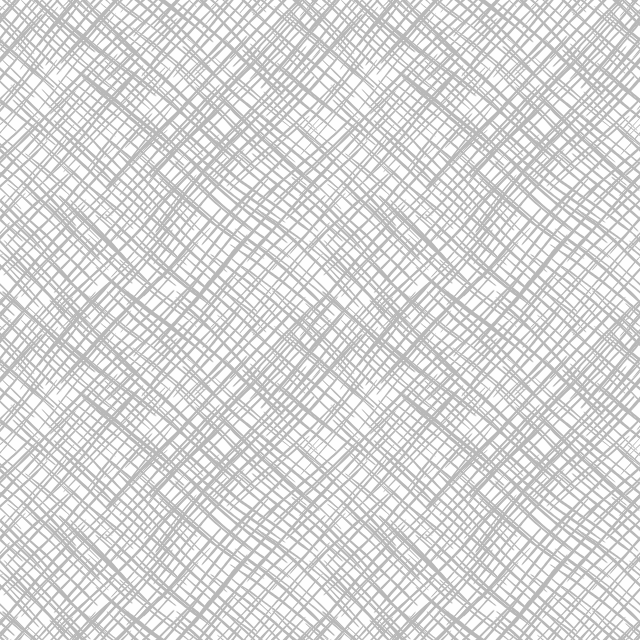
A Shadertoy shader for this pattern:

```glsl
const vec3 PAPER = vec3(0.995);
const vec3 INK = vec3(0.722);
const float REPEATS = 2.0; // tiles along each canvas edge

int wrap(int i, int n) { return (i + 64 * n) % n; }

// Integer hash: four values in 0..1
vec4 hash4(ivec4 key) {
    uvec4 v = uvec4(key) * 1664525u + 1013904223u;
    for (int k = 0; k < 2; k++) {
        v.x += v.y * v.w;
        v.y += v.z * v.x;
        v.z += v.x * v.y;
        v.w += v.y * v.z;
        v ^= v >> 16u;
    }
    return vec4(v >> 8u) / 16777216.0;
}

float corner(ivec2 c, int period, int seed) {
    return hash4(ivec4(wrap(c.x, period), wrap(c.y, period), seed, period)).x;
}

// Value noise that wraps once per tile
float tileNoise(vec2 p, int period, int seed) {
    p *= float(period);
    ivec2 c = ivec2(floor(p));
    vec2 f = smoothstep(0.0, 1.0, fract(p));
    float low = mix(corner(c, period, seed), corner(c + ivec2(1, 0), period, seed), f.x);
    float high = mix(corner(c + ivec2(0, 1), period, seed), corner(c + ivec2(1, 1), period, seed), f.x);
    return mix(low, high, f.y);
}

// Hash of a diagonal cell; equal for cells one tile apart in x or y
vec4 cellHash(ivec2 cell, ivec2 cells, int seed) {
    int turns = (cell.y + 64 * cells.y) / cells.y - 64;
    int column = wrap(cell.x - turns * cells.x, 2 * cells.x);
    return hash4(ivec4(column, cell.y - turns * cells.y, seed, 3));
}

// Coverage of one tapered stroke; d is the offset from its centre
float stroke(vec2 d, float tilt, float halfLength, float width, float pixel) {
    float t = abs(d.x) / halfLength;
    float across = abs(d.y - tilt * d.x) * 0.7071;
    float taper = 1.0 - 0.5 * smoothstep(0.6, 1.0, t);
    float body = clamp(0.5 + (0.5 * width * taper - across) / pixel, 0.0, 1.0);
    return body * (1.0 - smoothstep(0.95, 1.0, t));
}

// Rows of scattered strokes; cells = counts along and across the diagonal
float strokeLayer(vec2 q, ivec2 cells, float width, float density, float lean, int seed, float pixel) {
    vec2 count = vec2(cells);
    float ink = 0.0;
    for (int dj = -2; dj <= 2; dj++) {
        int row = int(floor(q.y * count.y)) + dj;
        float stagger = hash4(ivec4(wrap(row, cells.y), seed, 7, 1)).x;
        int column = int(floor(q.x * count.x - stagger));
        for (int di = -1; di <= 1; di++) {
            ivec2 cell = ivec2(column + di, row);
            vec4 rnd = cellHash(cell, cells, seed);
            if (rnd.w > density) continue;
            vec2 jitter = (rnd.xy - 0.5) * vec2(0.4, 0.75);
            vec2 centre = (vec2(cell) + 0.5 + jitter + vec2(stagger, 0.0)) / count;
            float tilt = lean + (rnd.z - 0.5) * 0.13;
            float halfLength = (0.48 + 0.2 * fract(rnd.w * 64.0)) / count.x;
            float thickness = width * mix(0.7, 1.35, rnd.w / density);
            ink = max(ink, stroke(q - centre, tilt, halfLength, thickness, pixel));
        }
    }
    return ink;
}

// One hatching direction: an even base plus sparse heavier strokes
float hatch(vec2 p, float lean, int seed, float pixel) {
    vec2 q = vec2(p.x + p.y, p.x - p.y);
    q.y += 0.034 * tileNoise(p, 3, seed) + 0.003 * tileNoise(p, 19, seed + 1);
    float pressure = 0.8 + 0.4 * tileNoise(p, 37, seed + 2);
    float base = strokeLayer(q, ivec2(2, 27), 0.0064 * pressure, 1.0, lean, seed + 3, pixel);
    float heavy = strokeLayer(q, ivec2(2, 17), 0.0080 * pressure, 0.27, lean, seed + 4, pixel);
    return max(base, heavy);
}

void mainImage(out vec4 fragColor, in vec2 fragCoord) {
    vec2 p = REPEATS * fragCoord / iResolution.xy;
    float pixel = 0.9 * REPEATS / iResolution.y;
    float rising = hatch(p, -0.04, 10, pixel);
    float falling = hatch(vec2(-p.x, p.y), 0.05, 40, pixel);
    fragColor = vec4(mix(PAPER, INK, max(rising, falling)), 1.0);
}
```
